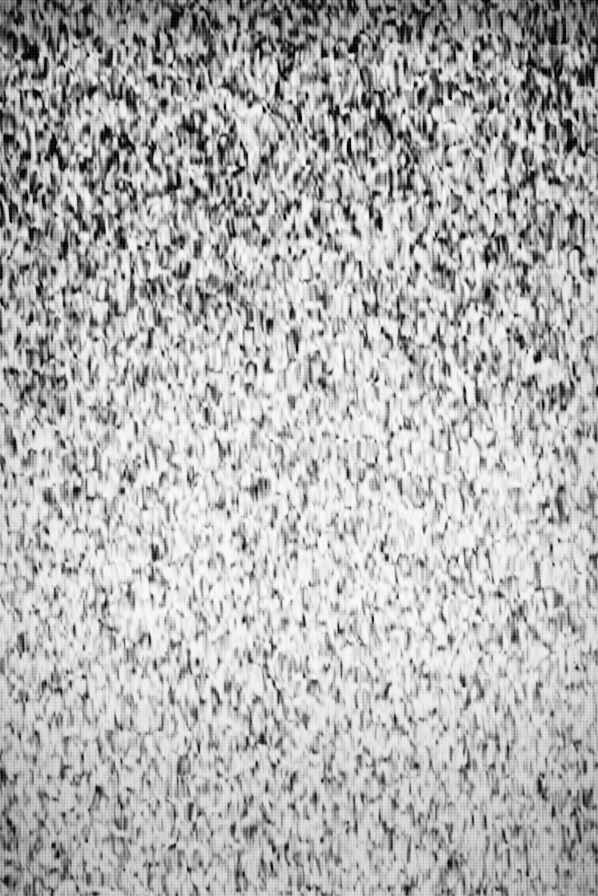
Reproduce this texture procedurally as a WebGL 1 fragment shader.

```glsl
precision highp float;
// Monochrome grain: upright dark specks, dense at the top, thinning to a pale lower centre.
uniform vec2 u_resolution;

#define SPECK_FREQ vec2(138.0, 74.0)
#define FIBRE_FREQ vec2(236.0, 96.0)
#define CLUMP_FREQ vec2(24.0, 17.0)
#define PAPER 0.985
#define INK 0.03
#define BASE_DENSITY 0.115
#define TOP_DENSITY 0.36
#define SPECK_SKEW 0.95
#define MESH_LINES 190.0

float hash(vec2 p) {
  vec3 k = fract(vec3(p.xyx) * 0.1031);
  k += dot(k, k.yzx + 33.33);
  return fract((k.x + k.y) * k.z);
}

float valueNoise(vec2 p) {
  vec2 cell = floor(p);
  vec2 f = fract(p);
  f = f * f * (3.0 - 2.0 * f);
  float low = mix(hash(cell), hash(cell + vec2(1.0, 0.0)), f.x);
  float high = mix(hash(cell + vec2(0.0, 1.0)), hash(cell + vec2(1.0)), f.x);
  return mix(low, high, f.y);
}

// Speck field with about zero mean and unit spread.
float grain(vec2 q) {
  vec2 bend = vec2(valueNoise(q * 31.0), valueNoise(q * 53.0 + 71.0)) - 0.5;
  vec2 p = q + bend * vec2(0.004, 0.014);
  p.x += 0.06 * p.y;
  float speck = valueNoise(p * SPECK_FREQ);
  float fibre = valueNoise(p * FIBRE_FREQ + 37.0);
  return (mix(speck, fibre, 0.4) - 0.5) * 6.7;
}

// Ink density over the sheet, uv from 0 to 1.
float density(vec2 uv) {
  float top = pow(smoothstep(0.38, 1.08, uv.y), 1.25);
  float side = abs(uv.x - 0.52) * 2.0;
  float upper = smoothstep(0.3, 0.9, uv.y);
  float leftEdge = 1.0 - smoothstep(0.0, 0.3, uv.x);
  float d = BASE_DENSITY + TOP_DENSITY * top;
  d += 0.10 * side * side * upper;
  d += 0.05 * leftEdge * smoothstep(0.3, 0.65, uv.y);
  d += 0.03 * (1.0 - smoothstep(0.0, 0.3, uv.y));
  return d + 0.02 * side * side;
}

// Soft shade from the bottom, the corners and the top edge.
float shade(vec2 uv) {
  float side = abs(uv.x - 0.5) * 2.0;
  float bottom = 1.0 - smoothstep(0.0, 0.34, uv.y);
  float rim = smoothstep(0.92, 1.0, uv.y);
  float s = 1.0 - 0.14 * bottom - 0.25 * rim;
  s -= 0.08 * pow(side, 5.0);
  return s - 0.10 * pow(side, 3.0) * (bottom + rim);
}

void main() {
  vec2 uv = gl_FragCoord.xy / u_resolution;
  vec2 q = gl_FragCoord.xy / u_resolution.x;

  // Loose clumps vary how much ink gathers.
  float clump = valueNoise(q * CLUMP_FREQ) + 0.5 * valueNoise(q * CLUMP_FREQ * 2.1 + 9.0);
  float ink = density(uv) * exp((clump - 0.75) * 0.55);

  // Skewed specks: mostly pale paper with a few nearly black cores.
  float tone = PAPER * shade(uv) * exp(-ink * exp(SPECK_SKEW * grain(q)));

  // Fine woven mesh, faded out where the pixels cannot hold it.
  float pixelsPerLine = u_resolution.x / MESH_LINES;
  vec2 wave = cos(q * MESH_LINES * 6.2832);
  float mesh = (wave.x + 0.5 * wave.y) * smoothstep(2.0, 3.5, pixelsPerLine);
  tone += 0.06 * mesh * (1.0 - smoothstep(0.6, 1.0, tone));

  gl_FragColor = vec4(vec3(clamp(tone, INK, PAPER)), 1.0);
}
```
